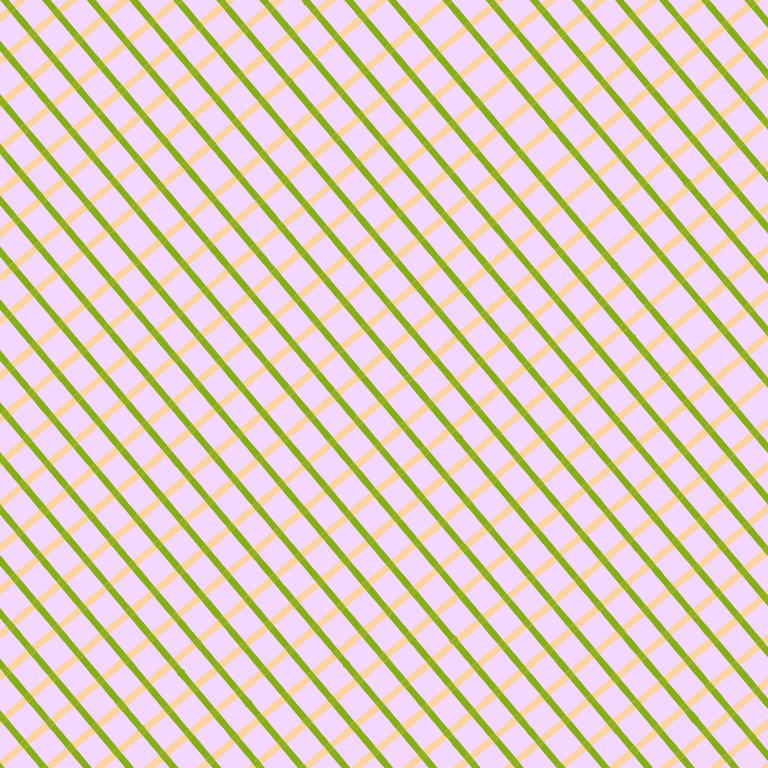
This pattern is drawn by a Shadertoy shader. Its source:

```glsl
// Tilted lattice: green stripes laid over perpendicular peach stripes on lilac.
// Each stripe family is a repeated line distance with a slow spacing drift,
// hashed offsets per line and slightly rough, hand-cut edges.

const float REPEATS = 23.04;          // stripes per canvas unit, across each family
const float TILT = radians(40.0);     // rise of the peach stripes
const float SLIP_PERIOD = 32.0;       // lines between two spacing slips

const vec3 LILAC = vec3(0.955, 0.842, 0.996);
const vec3 PEACH = vec3(0.985, 0.832, 0.630);
const vec3 GREEN = vec3(0.525, 0.688, 0.092);

float hash(vec2 p) {
    return fract(sin(dot(p, vec2(127.1, 311.7))) * 43758.5453);
}

// Smooth one-dimensional noise along a line, distinct for each seed
float lineNoise(float x, float seed) {
    float i = floor(x);
    float f = x - i;
    f = f * f * (3.0 - 2.0 * f);
    return mix(hash(vec2(i, seed)), hash(vec2(i + 1.0, seed)), f);
}

// Spacing drifts gradually, then slips back at slipLine; plus a small jitter
float lineOffset(float id, float slipLine, float seed) {
    float drift = 0.08 - 0.26 * fract((id - slipLine) / SLIP_PERIOD);
    return drift + 0.05 * (hash(vec2(id, seed)) - 0.5);
}

// Signed distance to the centre of the nearest line, in periods
float lineDistance(float across, float slipLine, float seed) {
    float id = round(across);
    return across - id - lineOffset(id, slipLine, seed);
}

// Half width with fine roughness and a rare bump
float roughWidth(float halfWidth, float along, float id, float roughness) {
    float fine = lineNoise(along * 5.0, id + 3.7) - 0.5;
    float bump = smoothstep(0.975, 1.0, lineNoise(along * 2.0, id + 61.3));
    return halfWidth + roughness * (fine + 2.0 * bump);
}

// Antialiased coverage of a band
float band(float d, float halfWidth, float pixel) {
    return 1.0 - smoothstep(-0.6 * pixel, 0.6 * pixel, abs(d) - halfWidth);
}

void mainImage(out vec4 fragColor, in vec2 fragCoord) {
    vec2 uv = fragCoord / iResolution.y;
    float pixel = REPEATS / iResolution.y;

    // Rotated grid coordinates: x crosses green stripes, y crosses peach ones
    vec2 along = vec2(cos(TILT), sin(TILT));
    vec2 grid = vec2(dot(uv, along), dot(uv, vec2(-along.y, along.x)));
    grid = grid * REPEATS - vec2(0.0, 0.19);
    vec2 id = round(grid);

    float greenDist = lineDistance(grid.x, 25.0, 1.0);
    float peachDist = lineDistance(grid.y, 10.0, 2.0);
    float greenHalf = roughWidth(0.101, grid.y, id.x, 0.012);
    float peachHalf = roughWidth(0.106, grid.x, id.y + 200.0, 0.025);
    float green = band(greenDist, greenHalf, pixel);
    float peach = band(peachDist, peachHalf, pixel);

    // Faint seams where peach edges show through the green
    float seam = 1.0 - smoothstep(0.0, 0.035, abs(abs(peachDist) - peachHalf));
    vec3 greenInk = mix(GREEN, PEACH, 0.2 * seam + 0.04 * peach);

    // A very rare crossing has the peach stripe on top
    float swapped = step(0.9985, hash(id + 17.0));
    green *= 1.0 - swapped * peach;

    vec3 color = mix(LILAC, PEACH, peach);
    color = mix(color, greenInk, green);
    fragColor = vec4(color, 1.0);
}
```
